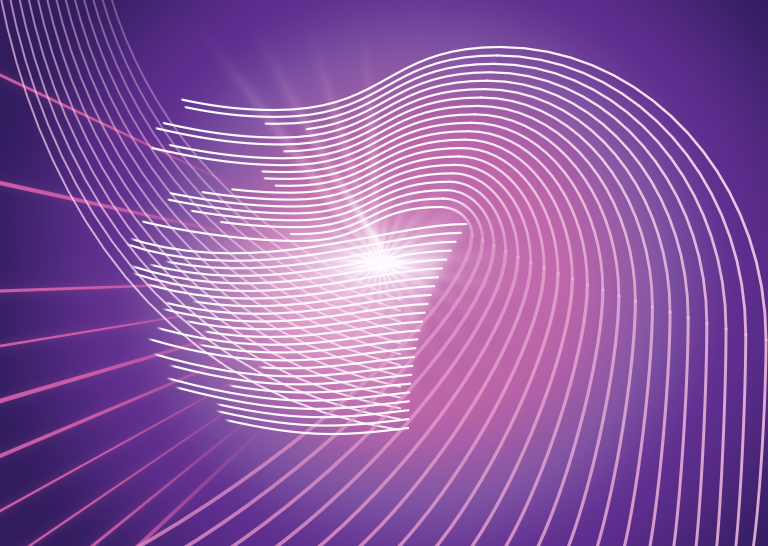
Write a WebGL 2 fragment shader that draws this background.

```glsl
#version 300 es
precision highp float;
// Sweeping ribbons of fine white lines around a glowing core on violet.

uniform vec2 u_resolution;
out vec4 outColor;

const float HEIGHT = 5.46;            // canvas height in scene units
const int STEPS = 18;                 // segments per curve
const int HUMP_LINES = 20;
const int FAN_LINES = 24;
const int SWEEP_LINES = 13;
const int RAYS = 10;
const float LINE_WIDTH = 0.011;       // half width
const vec2 CENTER = vec2(4.25, 2.70);
const vec2 CORE = vec2(3.80, 2.83);
const vec3 INDIGO = vec3(0.19, 0.11, 0.37);
const vec3 PURPLE = vec3(0.37, 0.18, 0.56);
const vec3 LAVENDER = vec3(0.50, 0.33, 0.64);
const vec3 PINK = vec3(0.74, 0.39, 0.66);
const vec3 ROSE = vec3(0.80, 0.36, 0.66);
const vec3 BLUSH = vec3(0.95, 0.74, 0.87);
const vec3 WHITE = vec3(1.0, 0.98, 1.0);

float hash(float n) { return fract(sin(n * 127.1) * 43758.5453); }

// Distance to segment a-b in x, position along it in y
vec2 segment(vec2 p, vec2 a, vec2 b) {
    vec2 e = b - a;
    float h = clamp(dot(p - a, e) / dot(e, e), 0.0, 1.0);
    return vec2(length(p - a - e * h), h);
}

// Distance to a cubic curve in x, curve parameter in y
vec2 bezier(vec2 p, vec2 a, vec2 b, vec2 c, vec2 d) {
    vec2 best = vec2(9.0, 0.0), prev = a;
    vec2 low = min(min(a, b), min(c, d)) - 0.1;
    vec2 high = max(max(a, b), max(c, d)) + 0.1;
    if (any(lessThan(p, low)) || any(greaterThan(p, high))) return best;
    for (int j = 1; j <= STEPS; j++) {
        float s = float(j) / float(STEPS);
        vec2 bc = mix(b, c, s);
        vec2 q = mix(mix(mix(a, b, s), bc, s), mix(bc, mix(c, d, s), s), s);
        vec2 hit = segment(p, prev, q);
        if (hit.x < best.x) best = vec2(hit.x, s + (hit.y - 1.0) / float(STEPS));
        prev = q;
    }
    return best;
}

// Antialiased stroke coverage
float stroke(float d, float width) {
    float pixel = HEIGHT / u_resolution.y;
    return clamp((width - d) / pixel + 0.5, 0.0, 1.0);
}

// Right edge of the fan, where the ribbon folds
vec2 foldPoint(float t) {
    return vec2(4.66 - 0.58 * (1.0 - pow(1.0 - t, 2.2)), 3.22 - 2.04 * t);
}

vec3 background(vec2 p) {
    float r = length((p - CENTER) * vec2(0.96, 1.0));
    vec3 col = mix(PINK, LAVENDER, smoothstep(1.2, 2.45, r));
    col = mix(col, PURPLE, smoothstep(2.1, 3.1, r));
    return mix(col, INDIGO, smoothstep(2.9, 4.5, r));
}

vec3 addRays(vec3 col, vec2 p) {
    // Long beams fanning out to the left edge
    for (int i = 0; i < RAYS; i++) {
        float n = float(i);
        vec2 tip = vec2(0.0, 4.71 - 1.08 * min(n, 2.0) - 0.55 * max(n - 2.0, 0.0));
        vec2 hit = segment(p, tip + (tip - CENTER) * 0.5, CENTER);
        float width = mix(0.012, 0.036, hash(n + 3.0)) * (1.25 - hit.y);
        float fade = 1.0 - smoothstep(0.45, 0.85, hit.y);
        col = mix(col, ROSE, fade * (0.8 * stroke(hit.x, width) + 0.2 * exp(-hit.x * 22.0)));
    }
    // Soft streaks rising from the core
    for (int i = 0; i < 4; i++) {
        vec2 hit = segment(p, vec2(1.9 + 0.58 * float(i), 5.3), CORE);
        col = mix(col, BLUSH, 0.3 * smoothstep(0.0, 0.7, hit.y) * exp(-pow(hit.x / 0.06, 2.0)));
    }
    return col;
}

vec3 addGlow(vec3 col, vec2 p) {
    float fold = foldPoint(clamp((3.22 - p.y) / 2.04, 0.0, 1.0)).x;
    float inside = 1.0 - smoothstep(-0.12, 0.12, p.x - fold);
    vec2 d = p - CORE;
    float fan = exp(-dot((p - vec2(3.4, 2.35)) / vec2(1.15, 0.75), (p - vec2(3.4, 2.35)) / vec2(1.15, 0.75)));
    float flare = exp(-length(d / vec2(0.62, 0.22)));
    float burst = exp(-length(d) * 2.2) * (0.6 + 0.4 * sin(atan(d.y, d.x) * 23.0));
    col = mix(col, BLUSH, 0.62 * fan * inside);
    col = mix(col, WHITE, clamp(flare * mix(0.5, 1.1, inside) + 0.4 * burst, 0.0, 1.0));
    vec2 spark = segment(p, vec2(3.3, 3.8), vec2(3.8, 3.0));
    return mix(col, WHITE, 0.8 * spark.y * exp(-pow(spark.x / 0.035, 2.0)));
}

vec3 addSweep(vec3 col, vec2 p) {
    for (int i = 0; i < SWEEP_LINES; i++) {
        float t = float(i) / float(SWEEP_LINES - 1);
        vec2 hit = bezier(p, vec2(1.1 * t, 5.52), mix(vec2(0.4, 3.46), vec2(1.5, 4.16), t),
            mix(vec2(1.6, 1.51), vec2(2.5, 3.06), t), vec2(4.0, 1.16 + 1.3 * t));
        float alpha = mix(0.9, 0.45, t) * (0.75 + 0.25 * hit.y);
        col = mix(col, mix(BLUSH, WHITE, hit.y), alpha * stroke(hit.x, LINE_WIDTH * 0.9));
    }
    return col;
}

vec3 addHump(vec3 col, vec2 p) {
    for (int i = 0; i < HUMP_LINES; i++) {
        float t = float(i) / float(HUMP_LINES - 1);
        vec2 dip = vec2(2.75 + 0.25 * t, 4.36 - 1.31 * t);
        vec2 top = vec2(5.0 - 0.6 * t, 4.99 - 1.6 * t);
        vec2 side = vec2(7.66 - 3.9 * t + 0.96 * t * t, 2.06 + 1.05 * t);
        vec2 foot = vec2(7.52 - 3.1 * t - 3.2 * t * t, -0.1);
        vec2 reach = top - side;
        float halfSpan = 0.5 * (top.x - dip.x);
        float start = i == 0 ? 1.8 : 1.4 + 1.7 * hash(float(i) + 0.7);
        // Wave on the left, arch over the top, then the falling tail
        float wave = min(bezier(p, vec2(1.4, dip.y + 0.2), vec2(1.9, dip.y + 0.08), dip - vec2(0.5, 0.0), dip).x,
            bezier(p, dip, dip + vec2(halfSpan, 0.0), top - vec2(halfSpan, 0.0), top).x);
        vec2 arch = bezier(p, top, top - vec2(0.55 * reach.x, 0.0), side + vec2(0.0, 0.55 * reach.y), side);
        vec2 tail = bezier(p, side, side - vec2(0.0, 0.65), mix(foot, side - vec2(0.0, 1.3), 0.5), foot);
        col = mix(col, WHITE, stroke(wave, LINE_WIDTH) * smoothstep(start, start + 0.03, p.x));
        col = mix(col, mix(WHITE, BLUSH, arch.y), mix(1.0, 0.9 - 0.5 * t, arch.y) * stroke(arch.x, LINE_WIDTH * (1.0 + 0.3 * arch.y)));
        vec3 tint = mix(BLUSH, ROSE, 0.6 * t * tail.y);
        col = mix(col, tint, mix(0.9 - 0.5 * t, 0.85, tail.y) * stroke(tail.x, LINE_WIDTH * (1.3 + 0.4 * t)));
    }
    return col;
}

vec3 addFan(vec3 col, vec2 p) {
    for (int i = 0; i < FAN_LINES; i++) {
        float t = float(i) / float(FAN_LINES - 1);
        vec2 tip = foldPoint(t);
        vec2 left = vec2(1.22 + 0.4 * t, 3.1 - 1.68 * t);
        float start = left.x + 1.2 * pow(hash(float(i) + 5.0), 2.0);
        vec2 hit = bezier(p, left, left + vec2(1.3, -0.45 + 0.1 * t), tip - vec2(0.8, 0.1 * t), tip);
        col = mix(col, WHITE, stroke(hit.x, LINE_WIDTH) * smoothstep(start, start + 0.08, p.x));
    }
    return col;
}

void main() {
    vec2 p = gl_FragCoord.xy / u_resolution.y * HEIGHT;
    vec3 col = addRays(background(p), p);
    col = addGlow(col, p);
    col = addSweep(col, p);
    col = addHump(col, p);
    col = addFan(col, p);
    outColor = vec4(col, 1.0);
}
```
